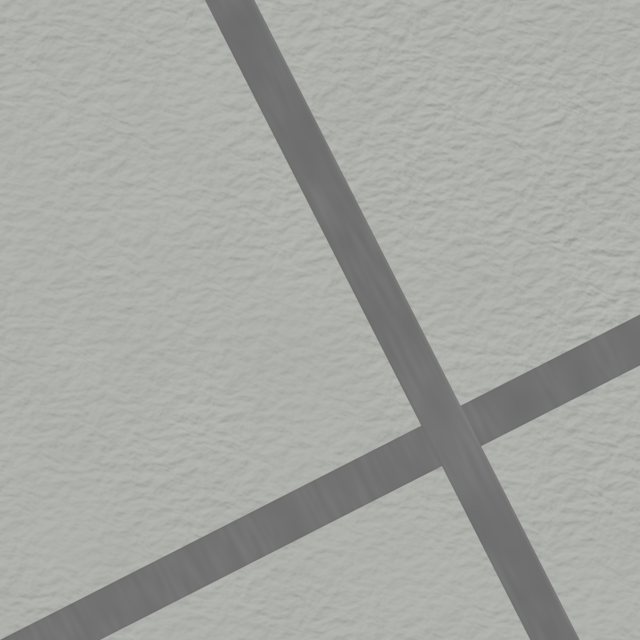
This texture is drawn by a Shadertoy shader. Its source:

```glsl
// Draws pale rough plaster crossed by two slanted, brushed grey strips.

const vec2 STRIP_ACROSS = vec2(0.8914, 0.4532);
const vec2 STRIP_ALONG = vec2(-0.4532, 0.8914);

// Pseudo-random unit gradient for a lattice cell.
vec2 cellGradient(vec2 cell) {
    vec3 q = fract(vec3(cell.xyx) * vec3(0.1031, 0.1030, 0.0973));
    q += dot(q, q.yzx + 33.33);
    float angle = 6.2832 * fract((q.x + q.y) * q.z);
    return vec2(cos(angle), sin(angle));
}

// Gradient noise, roughly -0.7 to 0.7.
float gradientNoise(vec2 p) {
    vec2 cell = floor(p);
    vec2 f = p - cell;
    vec2 w = f * f * f * (f * (f * 6.0 - 15.0) + 10.0);
    float a = dot(cellGradient(cell), f);
    float b = dot(cellGradient(cell + vec2(1, 0)), f - vec2(1, 0));
    float c = dot(cellGradient(cell + vec2(0, 1)), f - vec2(0, 1));
    float d = dot(cellGradient(cell + vec2(1, 1)), f - vec2(1, 1));
    return mix(mix(a, b, w.x), mix(c, d, w.x), w.y);
}

// Layered bumps, wider than they are tall.
float plasterHeight(vec2 p) {
    vec2 q = p * vec2(42.0, 66.0) + 17.0;
    q += 0.6 * gradientNoise(p * 19.0 + 5.0);
    float height = 0.0;
    float amplitude = 1.0;
    for (int octave = 0; octave < 3; octave++) {
        height += amplitude * gradientNoise(q);
        q = mat2(1.76, 0.95, -0.95, 1.76) * q + 9.7;
        amplitude *= 0.48;
    }
    return height;
}

// Relief lit from the upper left, with deeper shadows than highlights.
vec3 plasterColor(vec2 p) {
    vec2 lightStep = 0.0042 * normalize(vec2(-0.4, 0.9));
    float slope = plasterHeight(p) - plasterHeight(p + lightStep);
    float roughness = 0.055 + 0.025 * smoothstep(0.7, 1.6, p.x + p.y);
    roughness *= 1.0 + 0.5 * gradientNoise(p * 5.0 + 3.0);
    float relief = roughness * (slope - 0.55 * slope * slope);
    float mottling = 0.010 * gradientNoise(p * 8.0 + 21.0);
    return vec3(0.684, 0.693, 0.671) + relief + mottling;
}

// Fine streaks and soft stains; both strips share one grain direction.
vec3 stripColor(vec2 s, float tone, float streakLength) {
    float streaks = gradientNoise(vec2(s.x * 95.0, s.y / streakLength) + 40.0);
    float patches = gradientNoise(s * vec2(15.0, 9.0) + 12.0);
    float stains = gradientNoise(s * vec2(38.0, 24.0) + 7.0);
    float streakFade = smoothstep(-0.35, 0.35, patches);
    float value = tone + 0.032 * streaks * streakFade + 0.024 * patches + 0.012 * stains;
    return value * vec3(1.0, 1.0, 1.004);
}

// Antialiased coverage of a band around zero.
float bandMask(float offset, float halfWidth, float blur) {
    return 1.0 - smoothstep(-blur, blur, abs(offset) - halfWidth);
}

// Soft line centred on zero.
float softLine(float offset, float width) {
    return exp(-offset * offset / (width * width));
}

void mainImage(out vec4 fragColor, in vec2 fragCoord) {
    vec2 p = fragCoord / iResolution.y;
    float blur = max(0.0013, 0.75 / iResolution.y);

    // Strip frame: x across the long strip, y across the cross strip.
    vec2 s = vec2(dot(p, STRIP_ACROSS), dot(p, STRIP_ALONG));
    float longOffset = s.x - 0.773;
    float crossOffset = s.y + 0.0353;
    float longHalf = 0.0343;
    float crossHalf = 0.0354;

    vec3 color = plasterColor(p);

    // Cross strip, with short streaks running over its width.
    vec3 crossColor = stripColor(s + 3.1, 0.447, 0.070);
    crossColor -= 0.018 * softLine(abs(crossOffset) - crossHalf, 0.0025);
    color = mix(color, crossColor, bandMask(crossOffset, crossHalf, blur));

    // Long strip on top, brighter close to the crossing.
    float tone = 0.441 + 0.020 * softLine(crossOffset, 0.12);
    vec3 longColor = stripColor(s, tone, 0.085);
    longColor -= 0.020 * softLine(longOffset + longHalf, 0.0025);
    longColor += 0.026 * softLine(longOffset - longHalf + 0.002, 0.0022);
    color = mix(color, longColor, bandMask(longOffset, longHalf, blur));

    fragColor = vec4(color, 1.0);
}
```
